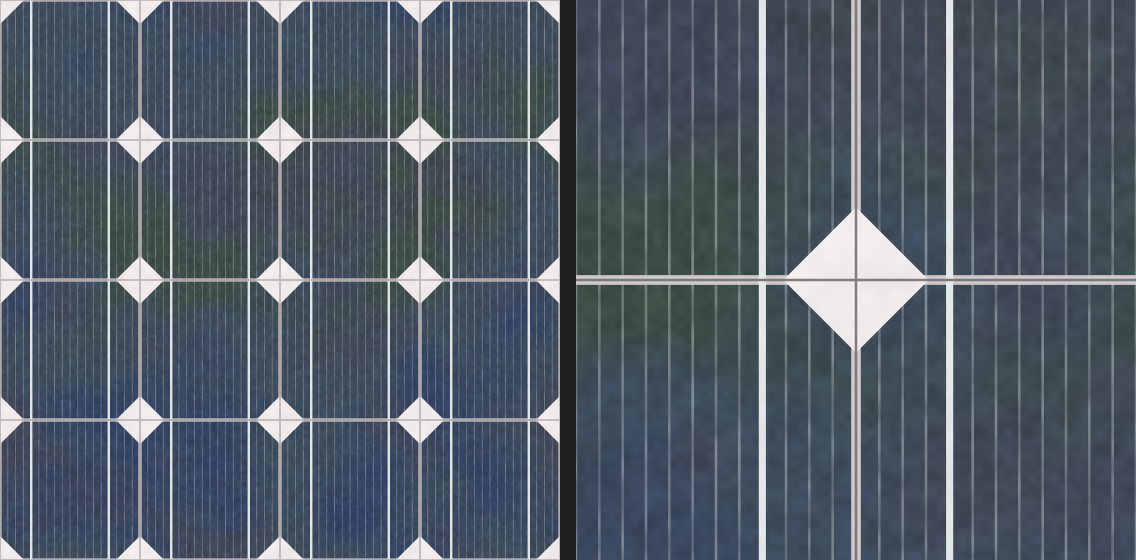
Left: the whole. Right: its middle third, enlarged.
Reproduce this pattern procedurally as a Shadertoy shader.

```glsl
const float CELLS = 4.0;         // cells across and down
const float FINGERS = 18.0;      // fine contact lines per cell
const float BUSBAR_X = 0.223;    // busbar distance from the cell side
const float CHAMFER = 0.173;     // corner cut along each side

const vec3 BLUE = vec3(0.195, 0.260, 0.395);
const vec3 SLATE = vec3(0.242, 0.298, 0.362);
const vec3 GREEN = vec3(0.238, 0.302, 0.258);
const vec3 PLUM = vec3(0.262, 0.268, 0.345);
const vec3 BACKING = vec3(0.945, 0.920, 0.920);
const vec3 GAP = vec3(0.810, 0.790, 0.800);
const vec3 SILVER = vec3(0.890, 0.905, 0.905);
const vec3 SEAM = vec3(0.430, 0.410, 0.420);

float hash(vec2 p, float seed) {
    vec3 q = fract(vec3(p.xyx) * 0.1031 + seed * 0.137);
    q += dot(q, q.yzx + 33.33);
    return fract((q.x + q.y) * q.z);
}

// Value noise on the unit square that wraps after "period" lattice steps
float wrapNoise(vec2 uv, vec2 period, float seed) {
    vec2 p = uv * period;
    vec2 i = floor(p);
    vec2 f = fract(p);
    f = f * f * (3.0 - 2.0 * f);
    vec2 a = mod(i, period);
    vec2 b = mod(i + 1.0, period);
    return mix(mix(hash(a, seed), hash(vec2(b.x, a.y), seed), f.x),
               mix(hash(vec2(a.x, b.y), seed), hash(b, seed), f.x), f.y);
}

float wrapFbm(vec2 uv, vec2 period, float seed) {
    float sum = 0.0;
    float weight = 0.533;
    for (int octave = 0; octave < 4; octave++) {
        sum += weight * wrapNoise(uv, period, seed + float(octave));
        period *= 2.0;
        weight *= 0.5;
    }
    return sum;
}

// Pixel coverage of a line, also correct below one pixel
float lineCover(float dist, float width, float pixel) {
    return clamp(0.5 * (width + pixel) - abs(dist), 0.0, min(width, pixel)) / pixel;
}

// Drifting tint and grain of the silicon
vec3 siliconColour(vec2 uv) {
    float drift = wrapFbm(uv, vec2(4.0), 3.0);
    float bands = wrapNoise(uv, vec2(3.0, 14.0), 11.0) - 0.5;
    float tint = drift + 0.12 * bands;
    vec3 colour = mix(BLUE, SLATE, smoothstep(0.22, 0.48, tint));
    colour = mix(colour, GREEN, 0.9 * smoothstep(0.54, 0.78, tint));
    float plum = wrapFbm(uv, vec2(5.0, 8.0), 23.0);
    colour = mix(colour, PLUM, 0.6 * smoothstep(0.55, 0.75, plum));
    float grain = wrapNoise(uv, vec2(220.0), 31.0) + wrapNoise(uv, vec2(110.0), 37.0) - 1.0;
    return colour * (1.0 + 0.13 * grain);
}

void mainImage(out vec4 fragColor, in vec2 fragCoord) {
    vec2 uv = fragCoord / iResolution.xy;
    vec2 cell = fract(uv * CELLS);
    vec2 edge = min(cell, 1.0 - cell);
    float pixel = CELLS / min(iResolution.x, iResolution.y);

    // Silicon with fine vertical contacts
    vec3 colour = siliconColour(uv);
    float fingerDist = (fract(cell.x * FINGERS + 0.5) - 0.5) / FINGERS;
    float fingerWear = 0.20 + 0.22 * wrapNoise(uv, vec2(72.0, 90.0), 41.0);
    colour = mix(colour, SILVER, fingerWear * lineCover(fingerDist, 0.006, pixel));

    // Gaps between cells and diamonds at their corners
    float gap = max(lineCover(edge.x, 0.023, pixel), lineCover(edge.y, 0.023, pixel));
    colour = mix(colour, GAP, gap);
    float diamondDist = (edge.x + edge.y - CHAMFER) * inversesqrt(2.0);
    float diamond = clamp(0.5 - diamondDist / pixel, 0.0, 1.0);
    float paper = wrapFbm(uv, vec2(64.0), 53.0) - 0.5;
    colour = mix(colour, BACKING * (1.0 + 0.07 * paper), diamond);

    // Paired busbars
    float busbar = lineCover(edge.x - BUSBAR_X, 0.017, pixel);
    colour = mix(colour, SILVER * (1.0 + 0.06 * paper), busbar);

    // Thin dark seams on the cell borders
    float seam = max(lineCover(edge.x, 0.006, pixel), lineCover(edge.y, 0.006, pixel));
    colour = mix(colour, SEAM, 0.85 * seam);

    fragColor = vec4(colour, 1.0);
}
```
